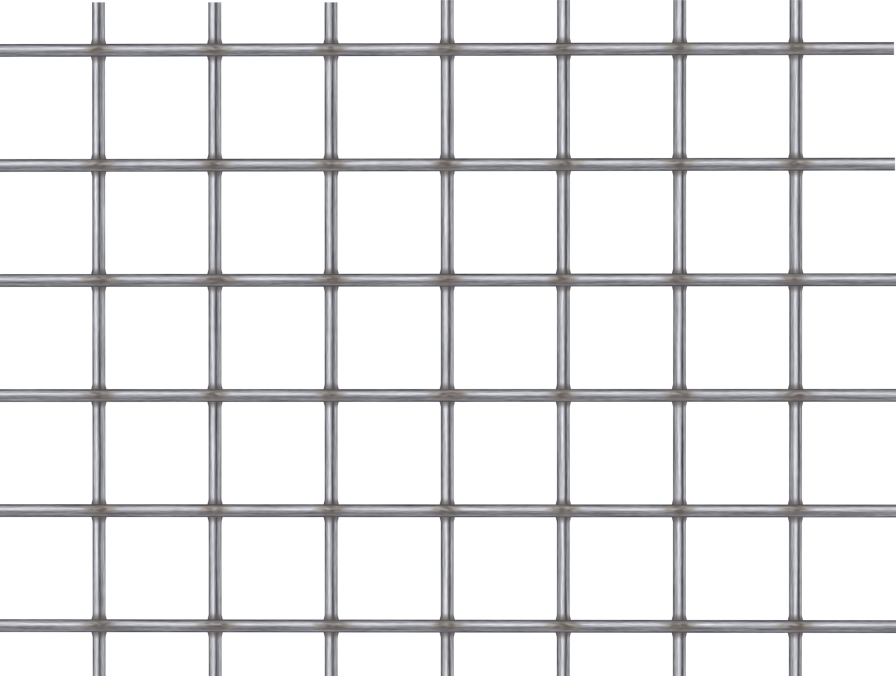
A WebGL 2 fragment shader for this pattern:

```glsl
#version 300 es
precision highp float;
// Welded steel mesh on white: seven upright rods behind six level rods.
// Each rod is the nearest line of a grid, shaded across its round section;
// gradient noise adds drawn-metal streaks and heat stains at the welds.
uniform vec2 u_resolution;
out vec4 fragColor;

vec2 gradient(vec2 cell) {
    float a = 6.2832 * fract(sin(dot(cell, vec2(127.1, 311.7))) * 43758.5);
    return vec2(cos(a), sin(a));
}

float noise(vec2 p) {
    vec2 i = floor(p), f = fract(p);
    vec2 w = f * f * f * (f * (f * 6.0 - 15.0) + 10.0);
    vec2 e = vec2(0.0, 1.0);
    float low = mix(dot(gradient(i), f), dot(gradient(i + e.yx), f - e.yx), w.x);
    float high = mix(dot(gradient(i + e.xy), f - e.xy), dot(gradient(i + e.yy), f - e.yy), w.x);
    return mix(low, high, w.y);
}

// Soft bump of height 1 around zero
float bump(float x, float width) {
    return exp(-x * x / (width * width));
}

vec3 steel(float tone) {
    return vec3(tone, tone, tone + 0.028);
}

// Round rod seen from the side; s runs from -1 to 1 across it
float levelTone(float s, float streak) {
    float tone = 0.46 + 0.36 * bump(s - 0.28, 0.36) + 0.08 * bump(s + 0.75, 0.2);
    return tone - 0.16 * smoothstep(0.6, 1.0, abs(s)) + 0.13 * streak;
}

float uprightTone(float s, float column, float streak) {
    float shine = mix(-0.42, 0.0, column / 6.0);
    float tone = 0.58 + 0.26 * bump(s - shine, 0.3) + 0.16 * bump(s - 0.85, 0.2);
    tone -= 0.24 * bump(s - shine - 0.53, 0.2);
    return tone - 0.2 * smoothstep(0.6, 1.0, abs(s)) + 0.14 * streak;
}

void main() {
    // Canvas height is one unit
    vec2 p = gl_FragCoord.xy / u_resolution.y;
    float aspect = u_resolution.x / u_resolution.y;
    float aa = 0.8 / u_resolution.y;
    float radius = 0.0094;

    // Nearest rods, with the upper level rods rising slightly to the right
    vec2 first = vec2(0.1462, 0.0738), pitch = vec2(0.1718, 0.1706);
    vec2 id = clamp(round((p - first) / pitch), vec2(0.0), vec2(6.0, 5.0));
    vec2 d = p - first - id * pitch;
    d.y -= (p.x / aspect - 0.5) * mix(-0.0015, 0.003, id.y / 5.0);
    d.x -= 0.001 * (0.5 - p.y) * (1.0 - id.x / 3.0);

    // Upright rods, flared into a small weld collar at each crossing
    float collar = smoothstep(0.018, 0.008, abs(d.y));
    float halfWidth = radius + 0.0018 * collar;
    float s = d.x / halfWidth;
    float streak = noise(vec2(s * 3.0 + id.x * 17.0, p.y * 14.0))
                 + 0.5 * noise(vec2(s * 5.0 + id.x * 31.0, p.y * 75.0));
    vec3 upright = steel(uprightTone(s, id.x, streak));
    float soot = smoothstep(0.021, 0.010, abs(d.y));
    upright = mix(upright, vec3(0.34, 0.31, 0.29), 0.65 * soot);
    float topEnd = 1.0 - 0.0035 * step(id.x, 2.5);
    float uprightMask = smoothstep(aa, -aa, abs(d.x) - halfWidth)
                      * smoothstep(aa, -aa, p.y - topEnd);

    // Level rods lie in front
    s = d.y / radius;
    streak = noise(vec2(p.x * 14.0, s * 3.0 + id.y * 19.0))
           + 0.5 * noise(vec2(p.x * 75.0, s * 5.0 + id.y * 37.0));
    vec3 level = steel(levelTone(s, streak));

    // Brown heat stain, of uneven reach and strength at each weld
    float uneven = noise(id * 0.73 + 0.37);
    float spread = 0.018 + 0.010 * uneven;
    float stain = bump(d.x - 0.008 * uneven, spread) * bump(s - 0.1, 0.75);
    stain *= 0.8 + 0.7 * noise(vec2(p.x * 90.0, s * 2.0 + id.y * 11.0));
    level = mix(level, vec3(0.38, 0.34, 0.30), clamp(stain, 0.0, 0.85));
    float rim = bump(abs(d.x) - spread, 0.006) * bump(s - 0.2, 0.3);
    level = mix(level, vec3(0.63, 0.57, 0.47), 0.4 * rim);
    float rightEnd = aspect - 0.0015 * max(id.y - 3.0, 0.0);
    float levelMask = smoothstep(aa, -aa, abs(d.y) - radius)
                    * smoothstep(aa, -aa, p.x - rightEnd - aa * step(id.y, 3.5) * 2.0);

    vec3 color = mix(vec3(1.0), upright, uprightMask);
    color = mix(color, level, levelMask);
    fragColor = vec4(clamp(color, 0.0, 1.0), 1.0);
}
```
